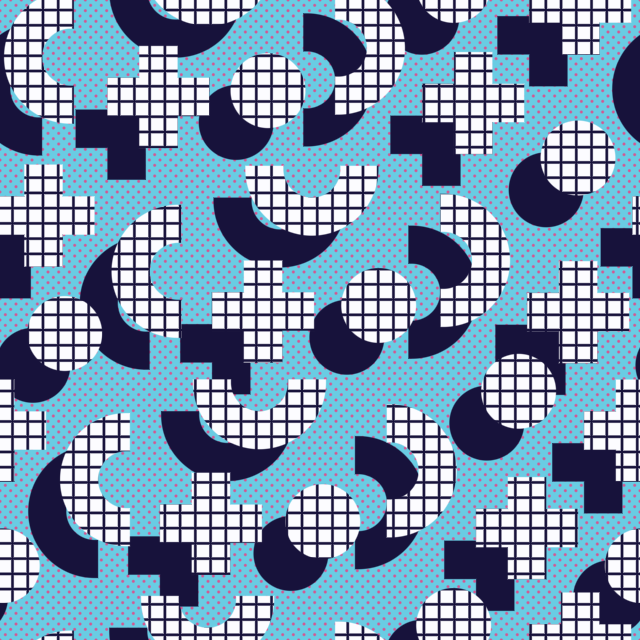
Give the GLSL for this pattern, as a Shadertoy shader.

```glsl
// Retro geometric print: gridded crosses, discs and half rings with dark
// drop shadows on a dotted sky-blue ground. One motif is repeated down a
// slanted diagonal with slight jitter, and every shape wraps at the edges.

const vec3 SKY   = vec3(0.41, 0.80, 0.89);
const vec3 INK   = vec3(0.09, 0.07, 0.23);
const vec3 PAPER = vec3(0.99, 0.99, 1.00);
const vec3 PINK  = vec3(0.83, 0.34, 0.57);

const vec2  SHADOW      = vec2(-0.0497, -0.0497);
const float DISC_R      = 0.0585;
const float CROSS_REACH = 0.0797;
const float CROSS_ARM   = 0.0300;
const float RING_OUTER  = 0.1040;
const float RING_INNER  = 0.0445;
const float RING_LIP    = 0.0052;   // straight part at the ring's open end

const int  MOTIF_ROWS = 3;
const vec2 MOTIF_STEP = vec2(-0.084, -0.3333);
const int  CHAIN_DISCS = 5;
const vec2 CHAIN_START = vec2(1.102, 0.475);
const vec2 CHAIN_STEP  = vec2(-0.098, -0.363);
const float JITTER = 0.010;

const float GRID_COUNT = 42.0;
const vec2  GRID_PHASE = vec2(0.82, 0.34);
const float GRID_HALF_WIDTH = 0.0021;
const float DOT_COUNT  = 60.0;
const float DOT_R      = 0.0022;
const float SOFTNESS   = 0.0014;

vec2 hash2(vec2 p) {
    vec2 k = vec2(dot(p, vec2(127.1, 311.7)), dot(p, vec2(269.5, 183.3)));
    return fract(sin(k) * 43758.5453);
}

// Offset from a jittered centre, wrapped to the nearest tile copy
vec2 local(vec2 p, vec2 centre, float id, float row) {
    vec2 shift = (hash2(vec2(id, row)) - 0.5) * JITTER;
    return fract(p - centre - shift + 0.5) - 0.5;
}

float disc(vec2 p) {
    return length(p) - DISC_R;
}

float box(vec2 p, vec2 halfSize) {
    vec2 d = abs(p) - halfSize;
    return max(d.x, d.y);
}

float plusSign(vec2 p) {
    return min(box(p, vec2(CROSS_REACH, CROSS_ARM)),
               box(p, vec2(CROSS_ARM, CROSS_REACH)));
}

// Half ring whose flat side faces the direction "opening"
float halfRing(vec2 p, vec2 opening) {
    vec2 q = vec2(p.x * opening.y - p.y * opening.x, dot(p, opening));
    float r = length(vec2(q.x, min(q.y + RING_LIP, 0.0)));
    return max(max(r - RING_OUTER, RING_INNER - r), q.y);
}

// Distance to the union of all shapes
float shapes(vec2 p) {
    float d = 1.0;
    for (int i = 0; i < MOTIF_ROWS; i++) {
        float row = float(i);
        vec2 q = p - MOTIF_STEP * row;
        d = min(d, halfRing(local(q, vec2(0.286, 0.579), 1.0, row), vec2(1, 0)));
        d = min(d, halfRing(local(q, vec2(0.488, 0.737), 2.0, row), vec2(0, 1)));
        d = min(d, halfRing(local(q, vec2(0.691, 0.594), 3.0, row), vec2(-1, 0)));
        d = min(d, plusSign(local(q, vec2(0.411, 0.514), 4.0, row)));
        d = min(d, plusSign(local(q, vec2(0.906, 0.509), 5.0, row)));
        d = min(d, plusSign(local(q, vec2(1.072, 0.665), 6.0, row)));
        d = min(d, disc(local(q, vec2(0.591, 0.523), 7.0, row)));
    }
    // A longer diagonal chain of discs fills the remaining gaps
    for (int i = 0; i < CHAIN_DISCS; i++) {
        float n = float(i);
        d = min(d, disc(local(p, CHAIN_START + CHAIN_STEP * n, 8.0, n)));
    }
    return d;
}

float gridLines(vec2 p) {
    vec2 d = abs(fract(p * GRID_COUNT - GRID_PHASE + 0.5) - 0.5) / GRID_COUNT;
    return min(d.x, d.y) - GRID_HALF_WIDTH;
}

// Two interleaved square lattices give the staggered dots
float dots(vec2 p) {
    vec2 g = p * DOT_COUNT;
    float a = length(fract(g) - 0.5);
    float b = length(fract(g + 0.5) - 0.5);
    return min(a, b) / DOT_COUNT - DOT_R;
}

void mainImage(out vec4 fragColor, in vec2 fragCoord) {
    vec2 p = fragCoord / iResolution.y;
    float edge = max(SOFTNESS, 0.7 / iResolution.y);

    vec3 ground = mix(PINK, SKY, smoothstep(-edge, edge, dots(p)));
    vec3 fabric = mix(INK, PAPER, smoothstep(-edge, edge, gridLines(p)));

    // Ground, then all shadows, then all gridded shapes
    vec3 colour = mix(INK, ground, smoothstep(-edge, edge, shapes(p - SHADOW)));
    colour = mix(fabric, colour, smoothstep(-edge, edge, shapes(p)));
    fragColor = vec4(colour, 1.0);
}
```
